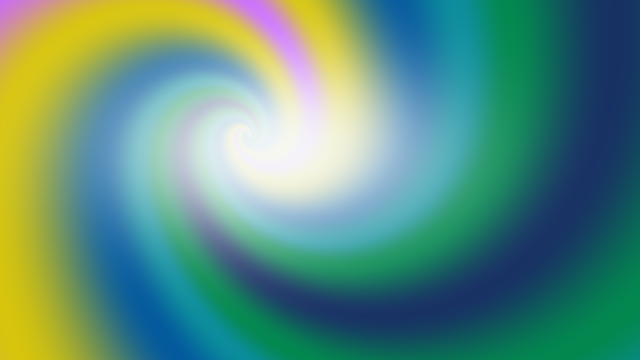
This background is drawn by a Shadertoy shader. Its source:

```glsl
const float TAU = 6.2831853;

// Spiral: centre is a fraction of the canvas, radii are in canvas heights
const vec2  SPIRAL_CENTRE = vec2(0.387, 0.625);
const float TURN_GROWTH   = 3.49;   // log-radius gained per full turn
const float RIDGE_OFFSET  = 1.81;   // places the violet ridge
const float STRETCH       = 0.14;   // diagonal elongation of the arms
const float STRETCH_ANGLE = 0.175;

// Glow: an ellipse that follows the canvas proportions
const vec2  GLOW_CENTRE  = vec2(0.427, 0.588);
const float GLOW_RADIUS  = 0.265;
const float GLOW_FALLOFF = 2.4;
const float GLOW_PEAK    = 0.96;
const vec3  GLOW_COLOUR  = vec3(0.97, 0.98, 0.98);

// Band colours from the violet ridge to the navy trough
const vec3 VIOLET = vec3(0.79, 0.42, 0.98);
const vec3 YELLOW = vec3(0.84, 0.77, 0.05);
const vec3 BLUE   = vec3(0.01, 0.35, 0.61);
const vec3 TEAL   = vec3(0.04, 0.55, 0.61);
const vec3 GREEN  = vec3(0.01, 0.53, 0.31);
const vec3 NAVY   = vec3(0.09, 0.19, 0.39);

// Distance from the ridge: 0 on violet, 0.5 on navy
float spiralBand(vec2 p) {
    float angle = atan(p.y, p.x);
    float logRadius = log(max(length(p), 1e-4));
    logRadius += STRETCH * sin(2.0 * (angle - STRETCH_ANGLE));
    float turn = (logRadius + RIDGE_OFFSET) / TURN_GROWTH - angle / TAU;
    return abs(fract(turn + 0.5) - 0.5);
}

vec3 bandColour(float band) {
    vec3 colour = mix(VIOLET, YELLOW, smoothstep(0.0, 0.10, band));
    colour = mix(colour, BLUE,  smoothstep(0.10, 0.275, band));
    colour = mix(colour, TEAL,  smoothstep(0.275, 0.35, band));
    colour = mix(colour, GREEN, smoothstep(0.35, 0.405, band));
    return mix(colour, NAVY, smoothstep(0.405, 0.50, band));
}

void mainImage(out vec4 fragColor, in vec2 fragCoord) {
    vec2 uv = fragCoord / iResolution.xy;
    float aspect = iResolution.x / iResolution.y;

    // Coloured spiral arms
    vec2 p = (uv - SPIRAL_CENTRE) * vec2(aspect, 1.0);
    vec3 colour = bandColour(spiralBand(p));

    // Soft white core
    float reach = distance(uv, GLOW_CENTRE) / GLOW_RADIUS;
    float glow = GLOW_PEAK * exp(-pow(reach, GLOW_FALLOFF));
    fragColor = vec4(mix(colour, GLOW_COLOUR, glow), 1.0);
}
```
